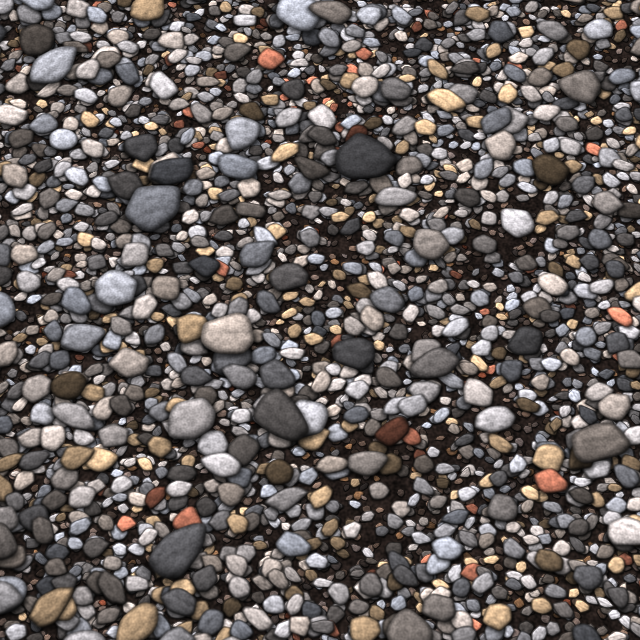
Give the GLSL for this texture, as a Shadertoy shader.

```glsl
vec3 hash3(vec2 p) {
    vec3 q = fract(p.xyx * vec3(.1031, .1030, .0973));
    q += dot(q, q.yxz + 33.33);
    return fract((q.xxy + q.yzz) * q.zyx);
}

float corner(vec2 cell, vec2 offset) {
    return dot(hash3(cell).xy * 2. - 1., offset);
}

float gradientNoise(vec2 p) {
    vec2 i = floor(p), f = p - i, e = vec2(1, 0);
    vec2 u = f * f * f * (f * (f * 6. - 15.) + 10.);
    return mix(mix(corner(i, f), corner(i + e, f - e), u.x),
               mix(corner(i + e.yx, f - e.yx), corner(i + 1., f - 1.), u.x), u.y);
}

// Rounded convex polygon: outward slope in xy, distance in z (1 on the rim)
vec3 pebbleShape(vec2 p, vec2 seed, float sharpness) {
    vec2 slope = vec2(0);
    float sum = 1e-6;
    for (int i = 0; i < 7; i++) {
        vec3 h = hash3(seed + float(i) * vec2(7.3, 3.1));
        float angle = 6.2832 * (float(i) + .65 * h.x) / 7.;
        vec2 side = vec2(cos(angle), sin(angle));
        float reach = mix(.74, 1.04, h.y);
        float s = max(dot(p, side) / reach, 0.);
        float w = pow(s, sharpness - 1.);
        slope += side * w / reach;
        sum += w * s;
    }
    return vec3(slope, pow(sum, 1. / sharpness));
}

vec3 stoneTint(float hue, float warmth) {
    vec3 tint = mix(vec3(.96, .98, 1.05), vec3(1.07, .98, .92), warmth);
    tint = mix(tint, vec3(1.16, .98, .78), step(.86, hue));
    return mix(tint, vec3(1.15, .72, .58), step(.975, hue));
}

vec3 soilColor(vec2 p) {
    float clumps = gradientNoise(p * 38.) + .7 * gradientNoise(p * 95.);
    float crumbs = gradientNoise(p * 210.);
    return vec3(.135, .108, .098) * max(1. + .8 * clumps + .7 * crumbs, .25);
}

void mainImage(out vec4 fragColor, in vec2 fragCoord) {
    vec2 uv = fragCoord / iResolution.y;
    // Mild perspective: stones shrink and flatten towards the top
    vec2 p = (uv - vec2(.5, 0)) * (.9 + .25 * uv.y);
    vec3 color = soilColor(p);
    float grain = gradientNoise(p * 130.) + gradientNoise(p * 270.);
    float chances[6] = float[6](.65, .92, .92, .62, .27, .17);

    // Paint from grit up to large stones
    for (int layer = 0; layer < 6; layer++) {
        float cells = 64. * pow(.7, float(layer));
        float blur = 1.2 * cells / iResolution.y;
        vec2 grid = p * cells + float(layer) * vec2(.37, .61);
        vec2 home = floor(grid);

        // Upper rows first, so that nearer stones overlap them
        for (int y = 1; y >= -1; y--)
        for (int x = -1; x <= 1; x++) {
            vec2 cell = home + vec2(x, y);
            vec2 seed = cell + 60. + float(layer) * 131.;
            vec3 place = hash3(seed);
            vec3 form = hash3(seed + 417.3);
            vec3 look = hash3(seed + 823.7);

            // Bare earth opens in the middle and in scattered patches
            vec2 spot = (cell + .5) / cells;
            vec2 away = spot - vec2(.08, .54);
            float bare = gradientNoise(spot * 5. + 9.) + .34 * exp(-22. * dot(away, away));
            float loss = layer == 0 ? 0. : .8 * smoothstep(.18, .42, bare);
            if (place.z > chances[layer] * (1. - loss)) continue;

            // Local frame, lying mostly flat
            float turn = (form.x - .5) * 2.1;
            mat2 rotation = mat2(cos(turn), -sin(turn), sin(turn), cos(turn));
            vec2 radii = mix(.38, .6, form.y) * vec2(1, mix(.56, .96, form.z));
            vec2 q = rotation * (grid - cell - .1 - .8 * place.xy) / radii;
            if (dot(q, q) > 3.) continue;

            vec3 shape = pebbleShape(q, seed, mix(5., 12., look.x));
            float d = shape.z;
            vec2 slope = shape.xy / radii;
            slope = (slope / (length(slope) + 1e-5)) * rotation;

            // Contact shadow, wider underneath
            float shadow = 1. - smoothstep(.85, 1.3 - .18 * slope.y, d);
            color *= 1. - .78 * shadow;

            // Domed surface under soft light from above
            vec3 normal = normalize(vec3(slope * 1.1 * d * d * d, 1));
            float light = .3 + max(dot(normal, normalize(vec3(-.25, .6, .75))), 0.);
            light *= 1. - .4 * smoothstep(.78, 1., d);

            // Mottled mineral colour, muddier for grit
            float tone = mix(.25, .86, look.y);
            vec3 stone = tone * stoneTint(look.z, fract(look.z * 7. + look.y));
            float mottle = gradientNoise(q * vec2(1.8, 3.2) + seed);
            stone *= 1. + .3 * mottle + .2 * grain;
            if (layer == 0) stone *= vec3(.62, .54, .49);
            float cover = 1. - smoothstep(-blur, blur, (d - 1.) * radii.y);
            color = mix(color, stone * light, cover);
        }
    }
    fragColor = vec4(clamp(color, 0., 1.), 1);
}
```
